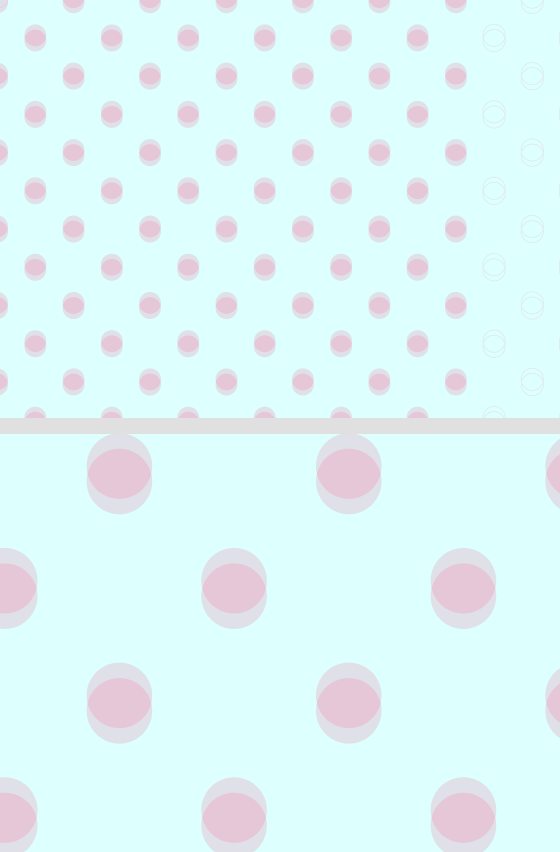
Top, the full canvas; bottom, a detail of the centre.
Write a WebGL 2 fragment shader that draws this pattern.

```glsl
#version 300 es
precision highp float;
// Staggered polka dots, each made of two overlapping discs with a darker lens.
// Two square lattices, offset by half a period, are evaluated with distance
// functions; the columns near the right edge are drawn as thin outlines only.

uniform vec2 u_resolution;
out vec4 fragColor;

// Lengths are fractions of the canvas width, measured from the top left.
const float PERIOD = 0.13652;
const vec2 FIRST_DOT = vec2(0.0631, 0.0677);
const float RADIUS = 0.0195;
const float DISC_SHIFT = 0.0046;       // each disc, up or down from the centre
const float OUTLINE_RADIUS = 0.0198;
const float OUTLINE_HALF_WIDTH = 0.00062;
const float OUTLINE_STRENGTH = 0.85;
const float OUTLINE_START = 0.846;     // dots right of this are outlines
const float CORNER_SIZE = 0.01;        // the top left dot is half outlined

const vec3 BACKGROUND = vec3(0.865, 1.0, 0.996);
const vec3 DISC_COLOR = vec3(0.878, 0.878, 0.910);
const vec3 LENS_COLOR = vec3(0.900, 0.780, 0.843);

// Antialiased coverage of the region where the distance is negative
float coverage(float dist, float pixel) {
    return clamp(0.5 - dist / pixel, 0.0, 1.0);
}

float disc(vec2 q, float pixel) {
    return coverage(length(q) - RADIUS, pixel);
}

float ring(vec2 q, float pixel) {
    float dist = length(q) - OUTLINE_RADIUS;
    return coverage(dist - OUTLINE_HALF_WIDTH, pixel)
         - coverage(dist + OUTLINE_HALF_WIDTH, pixel);
}

void main() {
    float pixel = 1.0 / u_resolution.x;
    vec2 p = vec2(gl_FragCoord.x, u_resolution.y - gl_FragCoord.y) * pixel;
    vec2 shift = vec2(0.0, DISC_SHIFT);
    vec3 color = BACKGROUND;

    for (int lattice = 0; lattice < 2; lattice++) {
        // Nearest dot of this lattice
        vec2 origin = FIRST_DOT + 0.5 * PERIOD * float(lattice);
        vec2 center = origin + PERIOD * floor((p - origin) / PERIOD + 0.5);
        vec2 upper = p - center + shift;
        vec2 lower = p - center - shift;

        // Which discs are filled
        bool outlined = center.x > OUTLINE_START;
        bool corner = max(center.x, center.y) < CORNER_SIZE;
        float upperFill = outlined || corner ? 0.0 : disc(upper, pixel);
        float lowerFill = outlined ? 0.0 : disc(lower, pixel);
        color = mix(color, DISC_COLOR, max(upperFill, lowerFill));
        color = mix(color, LENS_COLOR, min(upperFill, lowerFill));

        // Thin outlines
        if (outlined || corner) {
            float line = ring(upper, pixel);
            if (outlined) line = max(line, ring(lower, pixel));
            vec3 lineColor = corner ? LENS_COLOR : DISC_COLOR;
            color = mix(color, lineColor, OUTLINE_STRENGTH * line);
        }
    }

    fragColor = vec4(color, 1.0);
}
```
